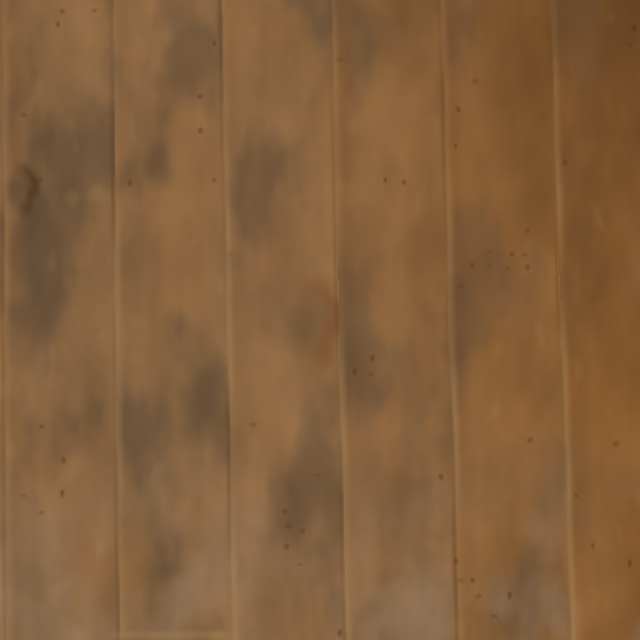
Give the GLSL for this texture, as a WebGL 1 fragment shader.

```glsl
precision highp float;
// Worn brown wooden planks: upright boards, faint pale seams, smoky stains, knots and pits.
uniform vec2 u_resolution;

#define PITCH_BOTTOM 0.1765   // board width at the lower edge
#define PITCH_TOP 0.171       // board width at the upper edge
#define SEAM_WIDTH 0.0055
#define SEAM_LIGHT 0.38
#define SEAM_DARK 0.24
#define STAIN_AMOUNT 0.88
#define WARM_AMOUNT 0.65
#define MOTTLE_AMOUNT 0.16
#define GRAIN_AMOUNT 0.018
#define PIT_DENSITY 0.40
#define PIT_CELL 0.027

const vec3 BROWN = vec3(0.540, 0.402, 0.260);
const vec3 AMBER = vec3(0.522, 0.346, 0.178);
const vec3 ORANGE = vec3(0.580, 0.412, 0.256);
const vec3 SMOKE = vec3(0.390, 0.303, 0.220);
const vec3 HAZE = vec3(0.580, 0.470, 0.370);
const vec3 RUST = vec3(0.440, 0.260, 0.135);
const vec3 GAP = vec3(0.300, 0.200, 0.110);
const vec3 PALE = vec3(0.630, 0.510, 0.335);

vec2 hash2(vec2 p) {
  vec3 q = fract(p.xyx * vec3(0.1031, 0.1030, 0.0973));
  q += dot(q, q.yzx + 33.33);
  return fract((q.xx + q.yz) * q.zy);
}

float corner(vec2 cell, vec2 offset) {
  return dot(hash2(cell + 64.0) * 2.0 - 1.0, offset);
}

// Gradient noise, roughly -0.7 to 0.7
float noise(vec2 p) {
  vec2 i = floor(p), f = p - i, e = vec2(1.0, 0.0);
  vec2 w = f * f * f * (f * (f * 6.0 - 15.0) + 10.0);
  return mix(mix(corner(i, f), corner(i + e.xy, f - e.xy), w.x),
             mix(corner(i + e.yx, f - e.yx), corner(i + e.xx, f - e.xx), w.x), w.y);
}

float fbm(vec2 p) {
  float sum = 0.0, amp = 1.0;
  for (int i = 0; i < 4; i++) {
    sum += amp * noise(p);
    p = p * 2.03 + 7.7;
    amp *= 0.5;
  }
  return sum;
}

float band(float d, float width) {
  return exp(-d * d / (width * width));
}

// Small irregular pits in rare clusters, at most one per cell
float pits(vec2 uv) {
  vec2 p = uv / PIT_CELL, cell = floor(p);
  vec2 jitter = hash2(cell), kind = hash2(cell + 31.7);
  vec2 d = (p - cell - mix(vec2(0.3), vec2(0.7), jitter)) * mix(vec2(0.8, 1.4), vec2(1.4, 0.8), kind.y);
  float cluster = smoothstep(0.18, 0.42, noise(cell * 0.21 + 3.0));
  float radius = 0.08 + 0.10 * jitter.x + 0.14 * noise(p * 3.0);
  float present = step(kind.x, PIT_DENSITY * (0.03 + cluster));
  return present * (0.4 + 0.6 * kind.y) * (1.0 - smoothstep(radius * 0.4, radius + 0.12, length(d)));
}

// Knot: smoky heart inside a soft coloured ring
vec3 knot(vec3 col, vec2 d, float radius, vec3 ring, float strength) {
  float r = length(d) / radius + 0.35 * noise(d / radius * 1.2 + 5.0);
  col = mix(col, SMOKE * 0.95, strength * (1.0 - smoothstep(0.2, 1.1, r)));
  float broken = smoothstep(-0.6, 1.0, d.x / radius);
  return mix(col, ring, strength * broken * band(r - 1.0, 0.32));
}

void main() {
  vec2 uv = gl_FragCoord.xy / u_resolution;

  // Boards narrow slightly towards the top
  float pitch = mix(PITCH_BOTTOM, PITCH_TOP, uv.y);
  float across = (uv.x - mix(0.012, 0.006, uv.y) - 0.003 * noise(vec2(uv.x * 4.0, uv.y * 5.0))) / pitch;
  float board = floor(across), seam = floor(across + 0.5);
  float d = (across - seam) * pitch;
  vec2 p = uv + vec2(board * 0.31, board * 1.7);

  // Broad tone, warm patches, smoky stains and haze
  vec3 col = mix(BROWN, AMBER, smoothstep(0.38, 1.0, uv.x + 0.14 * (uv.y - 0.5)));
  col *= 0.98 + 0.04 * hash2(vec2(board, 5.0)).x;
  col *= 1.0 - 0.20 * smoothstep(0.6, 1.0, uv.x) * smoothstep(0.35, 1.0, uv.y);
  col = mix(col, ORANGE, WARM_AMOUNT * smoothstep(-0.1, 0.4, fbm(p * vec2(6.0, 3.0) + 11.0)) * (1.0 - 0.5 * uv.x));
  float smoke = smoothstep(-0.06, 0.45, fbm(p * vec2(6.5, 3.2) + 2.0));
  col = mix(col, SMOKE, STAIN_AMOUNT * smoke * mix(1.0, 0.55, uv.x));
  float haze = smoothstep(0.36, 0.0, uv.y) * smoothstep(-0.3, 0.35, fbm(uv * vec2(7.0, 5.0) + 23.0));
  col = mix(col, HAZE, 0.68 * haze);
  col = mix(col, PALE, 0.22 * smoothstep(0.25, 0.6, noise(p * vec2(30.0, 18.0))));

  // Cloudy mottling and soft upright grain
  col *= 1.0 + MOTTLE_AMOUNT * fbm(p * vec2(10.0, 5.5) + 41.0);
  col *= 1.0 + GRAIN_AMOUNT * fbm(p * vec2(60.0, 5.0));

  // Knots and pits
  col = knot(col, (uv - vec2(0.478, 0.495)) * vec2(1.0, 0.8), 0.044, RUST, 0.42);
  col = knot(col, (uv - vec2(0.028, 0.705)) * vec2(1.0, 0.75), 0.024, GAP, 0.65);
  col = mix(col, RUST * 0.8, 0.55 * pits(uv));

  // Seams: rusty shoulder, dark gap and worn pale filler
  float wear = smoothstep(-0.35, 0.35, noise(vec2(seam * 3.7, uv.y * 4.0)));
  float low = 1.0 - smoothstep(0.45, 1.0, uv.y);
  col = mix(col, RUST, 0.35 * hash2(vec2(seam, 9.0)).y * band(d - 0.014, 0.013) * (1.0 - 0.6 * low));
  col = mix(col, PALE, SEAM_LIGHT * (0.25 + wear) * (0.45 + 0.55 * low) * band(d - 0.002, SEAM_WIDTH));
  col = mix(col, GAP, SEAM_DARK * (1.15 - wear) * band(d + 0.004, SEAM_WIDTH * 0.6));

  // Board end near the lower edge
  float inEnd = smoothstep(0.8, 1.1, across) * (1.0 - smoothstep(1.9, 2.0, across));
  col = mix(col, PALE, 0.4 * inEnd * band(uv.y - 0.008, 0.006));
  gl_FragColor = vec4(col, 1.0);
}
```
